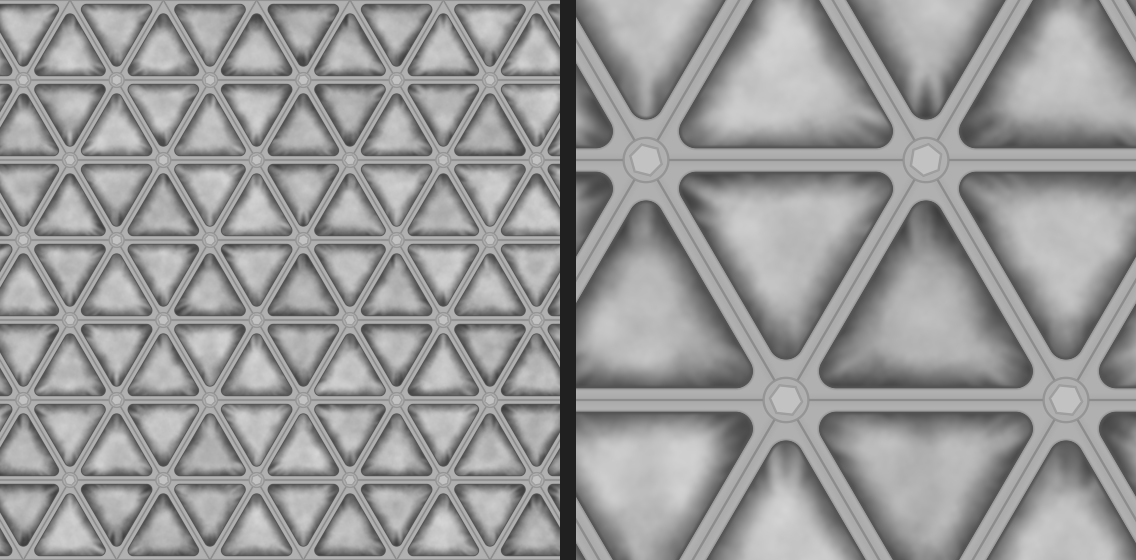
Left: the whole. Right: its middle third, enlarged.
This pattern is drawn by a Shadertoy shader. Its source:

```glsl
// A triangular lattice of flat grey struts, bolted at the nodes, over soft dented panels.
// Three sets of parallel lines give each triangle's edge distances; a rounded triangle
// cuts the panels, and hashed value noise makes their stains and radial creases.

const float H = 0.8660254; // height of a triangle with side 1

float hash(vec2 p) {
    vec3 q = fract(vec3(p.xyx) * 0.1031);
    q += dot(q, q.yzx + 33.33);
    return fract((q.x + q.y) * q.z);
}

float noise(vec2 p) {
    vec2 i = floor(p), f = fract(p);
    f = f * f * (3.0 - 2.0 * f);
    return mix(mix(hash(i), hash(i + vec2(1, 0)), f.x),
               mix(hash(i + vec2(0, 1)), hash(i + vec2(1, 1)), f.x), f.y);
}

float fbm(vec2 p) {
    float sum = 0.0, amp = 0.5;
    for (int i = 0; i < 4; i++) {
        sum += amp * noise(p);
        p = mat2(1.6, 1.2, -1.2, 1.6) * p + 7.3;
        amp *= 0.5;
    }
    return sum;
}

// Signed distance to an upright equilateral triangle, r = half its side
float triangleDist(vec2 p, float r) {
    const float k = 1.7320508;
    p = vec2(abs(p.x) - r, p.y + r / k);
    if (p.x + k * p.y > 0.0) p = vec2(p.x - k * p.y, -k * p.x - p.y) * 0.5;
    p.x -= clamp(p.x, -2.0 * r, 0.0);
    return -length(p) * sign(p.y);
}

float hexagonDist(vec2 p, float r) {
    p = abs(p);
    return max(p.y, dot(p, vec2(H, 0.5))) - r;
}

// Dented panel: dark rim and corners, pale blotchy middle
float panelShade(vec2 local, vec3 edge, float depth, vec2 seed) {
    vec2 offset = seed * 17.0;
    float blotch = fbm(local * 6.0 + offset) - 0.47;
    float crease = noise(normalize(local + 1e-4) * 8.0 + offset) - 0.5;
    float corner = smoothstep(0.22, 0.36, length(local));

    // Smooth minimum of the edge distances spreads the shadow into the corners
    vec3 e = edge - 0.042;
    float inner = -0.04 * log(dot(exp(-e / 0.04), vec3(1)));
    inner += 0.06 * blotch + 0.07 * crease * corner;

    float shade = mix(0.25, 0.74, smoothstep(-0.045, 0.13, inner));
    shade += 0.2 * blotch * smoothstep(0.0, 0.12, depth);
    shade += 0.07 * (hash(seed + 3.7) - 0.5);
    return mix(0.33, shade, smoothstep(0.0, 0.016, depth));
}

void mainImage(out vec4 fragColor, in vec2 fragCoord) {
    // Six triangle sides across, seven rows up
    vec2 p = fragCoord / iResolution.xy * vec2(6.0, 7.0 * H);
    float px = 6.0 / min(iResolution.x, iResolution.y);
    p.x -= 0.25;

    // Triangle cell, its edge distances and a local frame pointing at its apex
    vec3 g = vec3(p.y, H * p.x - 0.5 * p.y, -H * p.x - 0.5 * p.y) / H;
    vec3 cell = floor(g), f = g - cell;
    bool up = f.x + f.y + f.z < 1.5;
    vec3 edge = (up ? f : 1.0 - f) * H;
    vec2 local = vec2((edge.y - edge.z) / 1.7320508, edge.x - H / 3.0);
    vec2 seed = cell.xy + vec2(20.0, up ? 20.0 : 61.0);

    // Struts with a central seam and a faint bevel
    float line = min(edge.x, min(edge.y, edge.z));
    float shade = 0.67 + 0.02 * smoothstep(0.005, 0.03, line);
    shade = mix(shade, 0.52, 0.8 * (1.0 - smoothstep(0.002, 0.003 + px, line)));

    // Panel openings with rounded corners and a dim lip
    float depth = 0.062 - triangleDist(local, 0.32);
    shade -= 0.1 * smoothstep(-0.01, 0.0, depth);
    shade = mix(shade, panelShade(local, edge, depth, seed),
                smoothstep(-0.5 * px, 0.5 * px, depth));

    // Washer and hexagonal bolt on every inner node
    float row = round(p.y / H);
    float shift = 0.5 * mod(row, 2.0);
    float column = round(p.x - shift);
    vec2 b = p - vec2(column + shift, row * H);
    float turn = 1.05 * hash(vec2(column, row) + 9.0);
    b = mat2(cos(turn), -sin(turn), sin(turn), cos(turn)) * b;
    if (row > 0.5 && row < 6.5) {
        float washer = length(b) - 0.08;
        float bolt = hexagonDist(b, 0.05);
        shade = mix(shade, 0.69, smoothstep(px, 0.0, washer));
        shade = mix(shade, 0.56, 0.8 * smoothstep(0.003 + px, 0.002, abs(washer)));
        shade = mix(shade, 0.76, smoothstep(px, 0.0, bolt));
        shade = mix(shade, 0.59, 0.8 * smoothstep(0.003 + px, 0.002, abs(bolt)));
    }

    fragColor = vec4(vec3(shade), 1.0);
}
```
